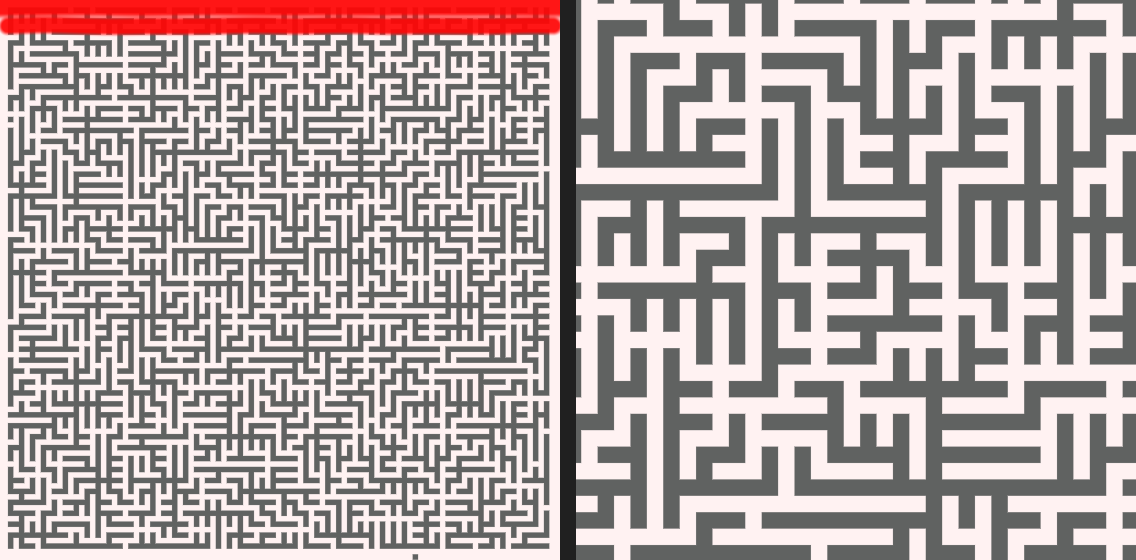
Left: the whole. Right: its middle third, enlarged.
Give the GLSL for this pattern, as a WebGL 1 fragment shader.

```glsl
precision highp float;
uniform vec2 u_resolution;

#define CELLS 50.0
#define PITCH 0.01953125
#define MARGIN vec2(0.0132, 0.0151)
#define HALF_WIDTH 0.25
#define FLOW_SCALE 0.19
#define FLOW_JITTER 0.12
#define EXIT_CELL vec2(37.0, -1.0)
#define PAPER vec3(1.0, 0.95, 0.95)
#define INK vec3(0.375, 0.385, 0.38)
#define PAINT vec3(1.0, 0.02, 0.02)
#define PAINT_OPACITY 0.93

float hash(vec2 p) {
  vec3 q = fract(p.xyx * vec3(0.1031, 0.1030, 0.0973));
  q += dot(q, q.yzx + 33.33);
  return fract((q.x + q.y) * q.z);
}

float cornerSlope(vec2 corner, vec2 offset) {
  float angle = 6.2832 * hash(corner + 71.0);
  return dot(vec2(cos(angle), sin(angle)), offset);
}

float gradientNoise(vec2 p) {
  vec2 i = floor(p), f = p - i;
  vec2 w = f * f * f * (f * (f * 6.0 - 15.0) + 10.0);
  vec2 e = vec2(1.0, 0.0);
  float low = mix(cornerSlope(i, f), cornerSlope(i + e, f - e), w.x);
  float high = mix(cornerSlope(i + e.yx, f - e.yx), cornerSlope(i + 1.0, f - 1.0), w.x);
  return mix(low, high, w.y);
}

bool inGrid(vec2 cell) {
  return all(greaterThan(cell, vec2(-0.5))) && all(lessThan(cell, vec2(CELLS - 0.5)));
}

// Height of a cell; passages only run downhill, so they never close a loop
float height(vec2 cell) {
  if (!inGrid(cell)) return 1000.0;
  return gradientNoise(cell * FLOW_SCALE + 0.37) + FLOW_JITTER * hash(cell + 19.0);
}

// Random choice among the directions that lead to a lower neighbour
vec2 descent(vec2 cell) {
  float here = height(cell);
  float best = -1.0;
  vec2 choice = vec2(0.0);
  for (int k = 0; k < 4; k++) {
    float i = float(k);
    vec2 dir = k < 2 ? vec2(i * 2.0 - 1.0, 0.0) : vec2(0.0, i * 2.0 - 5.0);
    float rank = hash(cell * 4.0 + dir + 211.0);
    if (height(cell + dir) < here && rank > best) {
      best = rank;
      choice = dir;
    }
  }
  return choice;
}

bool linked(vec2 cell, vec2 flow, vec2 dir) {
  if (!inGrid(cell + dir)) return false;
  return dot(flow, dir) > 0.5 || dot(descent(cell + dir), dir) < -0.5;
}

// Signed distance to the passages, in cells
float mazeDistance(vec2 p) {
  vec2 cell = floor(p);
  vec2 local = p - cell - 0.5;
  vec2 a = abs(local);
  float core = max(a.x, a.y) - HALF_WIDTH;
  if (!inGrid(cell)) return distance(cell, EXIT_CELL) < 0.5 ? core : 1.0;
  vec2 side = step(0.0, local) * 2.0 - 1.0;
  vec2 flow = descent(cell);
  float d = core;
  if (linked(cell, flow, vec2(side.x, 0.0))) d = min(d, a.y - HALF_WIDTH);
  if (linked(cell, flow, vec2(0.0, side.y))) d = min(d, a.x - HALF_WIDTH);
  return d;
}

// Opacity of a soft horizontal brush stroke with round ends
float stroke(vec2 p, float left, float right, float y, float radius) {
  float wobble = 0.004 * gradientNoise(vec2(p.x * 7.0, y * 90.0));
  vec2 offset = vec2(p.x - clamp(p.x, left, right), p.y - y - wobble);
  return PAINT_OPACITY * (1.0 - smoothstep(0.5, 1.0, length(offset) / radius));
}

void main() {
  vec2 uv = gl_FragCoord.xy / u_resolution;

  // Maze
  float soft = 0.7 / (u_resolution.y * PITCH);
  float d = mazeDistance((uv - MARGIN) / PITCH + vec2(0.2, 0.0));
  vec3 color = mix(INK, PAPER, smoothstep(-soft, soft, d));

  // Two overlapping strokes of paint along the top
  float upper = stroke(uv, -0.1, 1.1, 0.9935, 0.031);
  float lower = stroke(uv, 0.014, 0.988, 0.954, 0.0195);
  color = mix(color, PAINT, 1.0 - (1.0 - upper) * (1.0 - lower));

  gl_FragColor = vec4(color, 1.0);
}
```
